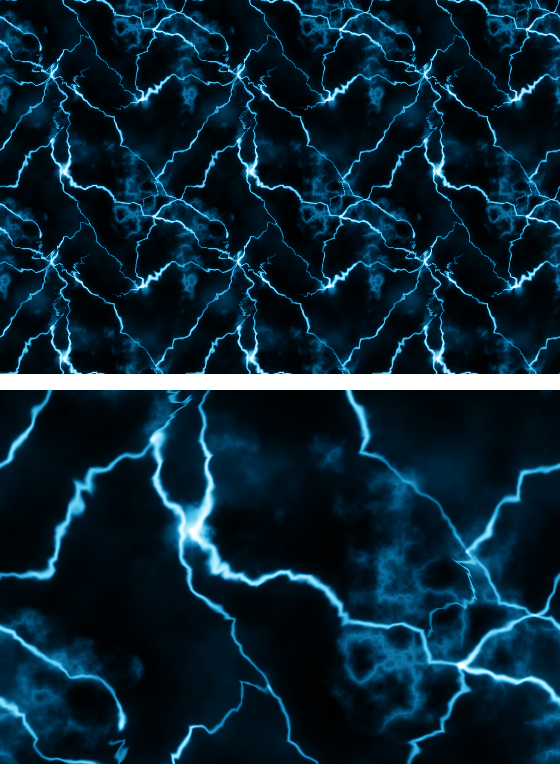
Top, the full canvas; bottom, a detail of the centre.
Write a Shadertoy shader that draws this texture.

```glsl
// Electric blue lightning on black: a wrapped lattice of jittered nodes is
// joined by zigzag bolts in a noise-warped plane, with ragged hot spots at
// some nodes and faint clouds behind. One square tile repeats 3 x 2 times.

const float NODES = 3.0;   // lattice nodes per tile side

float hash(vec2 p, float seed) {
    vec3 q = fract(p.xyx * vec3(0.1031, 0.1030, 0.0973) + seed * 0.1731);
    q += dot(q, q.yzx + 33.33);
    return fract((q.x + q.y) * q.z);
}

// Value noise that wraps after "period" cells
float noise(vec2 p, float period, float seed) {
    vec2 i = floor(p), f = fract(p);
    f = f * f * (3.0 - 2.0 * f);
    vec2 a = mod(i, period), b = mod(i + 1.0, period);
    return mix(mix(hash(a, seed), hash(vec2(b.x, a.y), seed), f.x),
               mix(hash(vec2(a.x, b.y), seed), hash(b, seed), f.x), f.y);
}

float fbm(vec2 p, float freq, float seed) {
    float sum = 0.0, amp = 0.516;
    for (int i = 0; i < 5; i++) {
        sum += amp * noise(p * freq, freq, seed + float(i));
        amp *= 0.5;
        freq *= 2.0;
    }
    return sum;
}

// Jittered lattice node, in lattice units
vec2 node(vec2 cell) {
    vec2 id = mod(cell, NODES);
    return cell + 0.5 + 0.8 * (vec2(hash(id, 21.0), hash(id, 34.0)) - 0.5);
}

// Sharp-cornered sideways offset along a bolt, zero at both ends
float zigzag(float t, float seed) {
    float sum = 0.0, amp = 0.17, freq = 5.0;
    for (int i = 0; i < 4; i++) {
        float k = floor(t * freq);
        sum += amp * (mix(hash(vec2(k, freq), seed), hash(vec2(k + 1.0, freq), seed),
                          fract(t * freq)) - 0.5);
        amp *= 0.52;
        freq *= 2.0;
    }
    return sum * min(1.0, 8.0 * t * (1.0 - t));
}

// x: distance to the zigzag from a to b, y: position along it
vec2 zigzagLine(vec2 p, vec2 a, vec2 b, float seed) {
    vec2 pa = p - a, ba = b - a;
    float t = clamp(dot(pa, ba) / dot(ba, ba), 0.0, 1.0);
    vec2 normal = normalize(vec2(-ba.y, ba.x));
    return vec2(length(pa - ba * t - normal * zigzag(t, seed)), t);
}

// Thin hot core with a narrow halo
float bolt(float d, float power) {
    float width = mix(0.003, 0.0058, power);
    return power * (2.7 * exp(-d * d / (width * width)) + 0.2 * exp(-d / 0.014));
}

float lightning(vec2 p) {
    vec2 warp = vec2(fbm(p, 5.0, 2.0), fbm(p, 5.0, 11.0)) - 0.5;
    vec2 q = (p + 0.15 * warp) * NODES;
    float surge = mix(0.3, 1.0, smoothstep(0.35, 0.65, fbm(p, 6.0, 41.0)));
    float ragged = smoothstep(0.33, 0.68, fbm(p, 20.0, 52.0));
    float energy = 0.0;

    for (int y = -2; y <= 2; y++)
    for (int x = -2; x <= 2; x++) {
        vec2 cell = floor(q) + vec2(x, y);
        vec2 id = mod(cell, NODES);
        vec2 start = node(cell);
        float name = id.x + NODES * id.y;

        // Two long bolts to neighbouring nodes, fading towards their ends
        for (int k = 0; k < 2; k++) {
            float seed = 60.0 + 7.0 * float(k);
            float side = floor(hash(id, seed) * 3.0) - 1.0;
            vec2 hop = k == 0 ? vec2(1.0, side) : vec2(side, 1.0);
            vec2 s = zigzagLine(q, start, node(cell + hop), seed + name * 3.7);
            float alive = step(0.4, hash(id, seed + 3.0));
            energy += alive * bolt(s.x / NODES, surge * (1.0 - 0.6 * s.y));
        }

        // Short side twig at some nodes
        float angle = 6.2832 * hash(id, 83.0);
        vec2 tip = start + 0.5 * vec2(cos(angle), sin(angle));
        vec2 twig = zigzagLine(q, start, tip, 140.0 + name * 3.7);
        energy += step(0.4, hash(id, 88.0)) * bolt(twig.x / NODES, 0.7 * surge * (1.0 - 0.8 * twig.y));

        // Hot spot with a ragged halo
        float r = length(q - start) / NODES;
        float heat = smoothstep(0.35, 0.8, hash(id, 95.0));
        energy += heat * ragged * (2.8 * exp(-r * r / 0.0007) + 0.5 * exp(-r / 0.04));
    }
    return energy;
}

// Dim clouds with small brighter filament patches
float clouds(vec2 p) {
    float haze = fbm(p, 5.0, 107.0);
    float patches = smoothstep(0.55, 0.8, fbm(p, 6.0, 118.0));
    float ridge = 1.0 - abs(2.0 * fbm(p, 14.0, 129.0) - 1.0);
    return 0.004 + 0.5 * pow(haze, 4.0) + 0.6 * patches * pow(ridge, 5.0);
}

void mainImage(out vec4 fragColor, in vec2 fragCoord) {
    vec2 p = fract(fragCoord / iResolution.xy * vec2(3.0, 2.0));
    float glow = 1.0 - exp(-lightning(p) - clouds(p));

    // Black through deep blue and cyan to white
    vec3 color = vec3(pow(glow, 4.0), glow, 1.0 - pow(1.0 - glow, 1.7));
    fragColor = vec4(color, 1.0);
}
```
